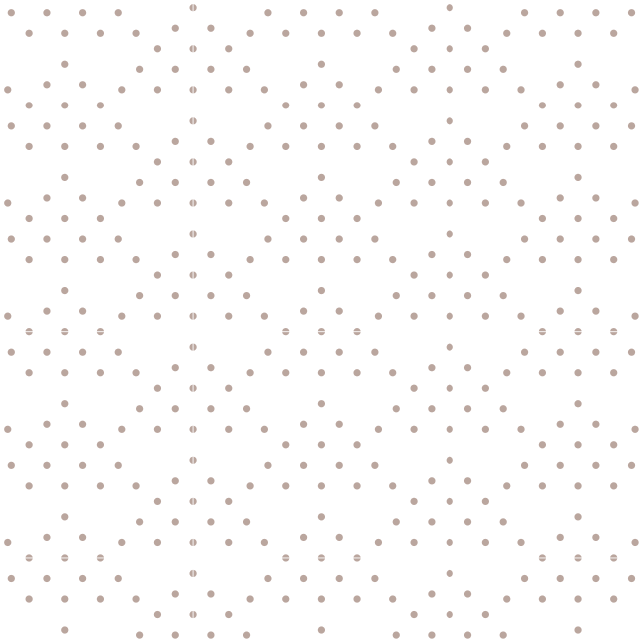
A Shadertoy shader for this pattern:

```glsl
#define PAPER vec3(1.0)
#define DOT_COLOR vec3(0.73, 0.65, 0.62)
#define DOT_RADIUS 0.0056
#define DOT_PITCH vec2(0.0557, 0.0321)
#define ORIGIN vec2(0.5022, 0.4818)
#define HALF_STEP vec2(0.2005, 0.0884)
#define SEAM_GAP 0.0016
#define SEAM_OVERLAP 0.0008
#define SEAM_FADE 0.85

// Distance to a triangle of five dot rows, one dot at the top and five below
float dotTriangle(vec2 p) {
    float row = clamp(round(p.y / DOT_PITCH.y), -2.0, 2.0);
    float last = 2.0 - row;
    float column = clamp(round(p.x / DOT_PITCH.x + 0.5 * last), 0.0, last);
    vec2 center = DOT_PITCH * vec2(column - 0.5 * last, row);
    return length(p - center) - DOT_RADIUS;
}

// Two interleaved lattices of triangles, offset by half a step
float dotPattern(vec2 p) {
    vec2 period = 2.0 * HALF_STEP;
    float dist = 1.0;
    for (int i = 0; i < 2; i++) {
        vec2 q = p - float(i) * HALF_STEP;
        q -= period * round(q / period);
        dist = min(dist, dotTriangle(q));
    }
    return dist;
}

void mainImage(out vec4 fragColor, in vec2 fragCoord) {
    float pixel = 1.0 / iResolution.y;
    vec2 p = fragCoord * pixel - ORIGIN;

    // Tile joints: some stand slightly open, the others overlap
    vec2 seamStep = HALF_STEP * vec2(2.0, 4.0);
    vec2 fromSeam = p - vec2(HALF_STEP.x, 0.0);
    vec2 index = round(fromSeam / seamStep);
    fromSeam -= index * seamStep;
    vec2 isOpen = step(index, vec2(-0.5, 0.5));

    // Overlapping joints squeeze the dots that lie across them
    vec2 nearSeam = step(abs(fromSeam), vec2(2.0 * DOT_RADIUS));
    p += sign(fromSeam) * SEAM_OVERLAP * nearSeam * (1.0 - isOpen);

    // Open joints cut a pale line through the dots
    vec2 gap = isOpen * clamp((0.5 * SEAM_GAP - abs(fromSeam)) / pixel + 0.5, 0.0, 1.0);
    float ink = clamp(0.5 - dotPattern(p) / pixel, 0.0, 1.0);
    ink *= 1.0 - SEAM_FADE * max(gap.x, gap.y);

    fragColor = vec4(mix(PAPER, DOT_COLOR, ink), 1.0);
}
```
